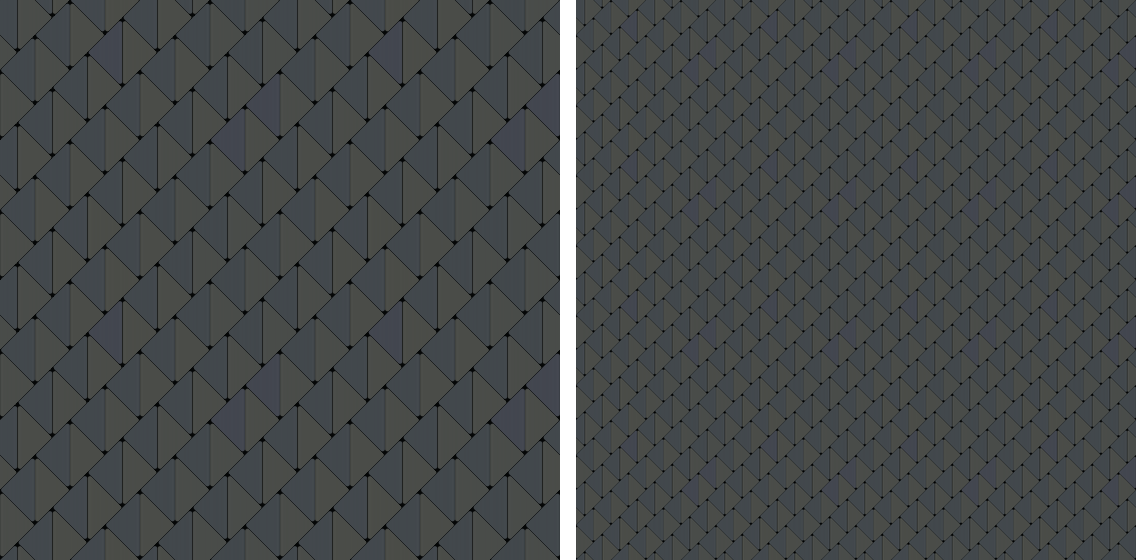
Left: one tile. Right: repeated 2 by 2.
This pattern is drawn by a Shadertoy shader. Its source:

```glsl
// Diagonal running bond of square tiles, each split upright into a blue-grey
// and an olive-grey triangle with rounded corners and hairline dark joints.
// A skewed lattice finds the tile; a folded triangle distance draws both halves.

const float TAU = 6.2831853;

float segmentDistance(vec2 p, vec2 a, vec2 b) {
    vec2 ab = b - a;
    return length(p - a - ab * clamp(dot(p - a, ab) / dot(ab, ab), 0.0, 1.0));
}

// Half of a diamond of half-diagonal 2, inset and then rounded; q is mirrored.
float halfTileDistance(vec2 q, float inset, float radius) {
    float height = 2.0 - inset * (1.0 + sqrt(2.0));
    vec2 tip = vec2(inset, height);
    vec2 side = vec2(inset + height, 0.0);
    float edge = min(segmentDistance(q, tip, side),
                     segmentDistance(q, vec2(inset, 0.0), tip));
    bool inside = q.x > inset && q.x + q.y < inset + height;
    return (inside ? -edge : edge) - radius;
}

// Distance to a spot that recurs every 16 units in both directions.
float wrappedDistance(vec2 p, vec2 spot) {
    return length(mod(p - spot + 8.0, 16.0) - 8.0);
}

void mainImage(out vec4 fragColor, in vec2 fragCoord) {
    // 32 lattice units per side, counted downwards from the top
    vec2 uv = fragCoord / iResolution.xy;
    vec2 p = 32.0 * vec2(uv.x, 1.0 - uv.y);
    float pixel = 32.0 / min(iResolution.x, iResolution.y);

    // Diagonal strips, each shifted by half a tile
    float strip = floor((p.x + p.y - 4.0) / 4.0);
    float tile = floor((p.x - p.y + 4.0 + 2.0 * strip) / 4.0);
    vec2 center = vec2(2.0 + 2.0 * tile + strip, 4.0 - 2.0 * tile + 3.0 * strip);
    vec2 local = p - center;
    float dist = halfTileDistance(abs(local), 0.145, 0.139);

    // Slight tone change per tile, from sines that wrap
    float tone = sin(TAU / 16.0 * dot(center, vec2(3.0, 5.0)) + 0.7)
               + sin(TAU / 16.0 * dot(center, vec2(5.0, -2.0)) + 2.1);
    vec3 blueFace = vec3(0.259, 0.281, 0.298) + tone * vec3(0.001, 0.0005, 0.0015);
    vec3 oliveFace = vec3(0.289, 0.298, 0.284) + tone * vec3(0.0015, 0.0005, -0.002);

    // A few tiles have a faint violet tinge
    float spot = min(wrappedDistance(center, vec2(7.0, 3.0)),
                     wrappedDistance(center, vec2(15.0, 7.0)));
    blueFace = mix(blueFace, vec3(0.261, 0.276, 0.311), step(spot, 2.0));
    vec3 color = local.x < 0.0 ? blueFace : oliveFace;

    // Faint upright grain and a pale line beside the split
    color += 0.0015 * sin(TAU * 3.0 * p.x) * sin(TAU * 1.25 * p.x + 1.0);
    color += 0.008 * exp(-pow((abs(local.x) - 0.14) / 0.05, 2.0));

    // Dark joints, widening to stars between rounded corners
    float joint = smoothstep(-0.7 * pixel, 0.7 * pixel, dist);
    color = mix(color, vec3(0.02, 0.026, 0.028), joint);
    fragColor = vec4(color, 1.0);
}
```
